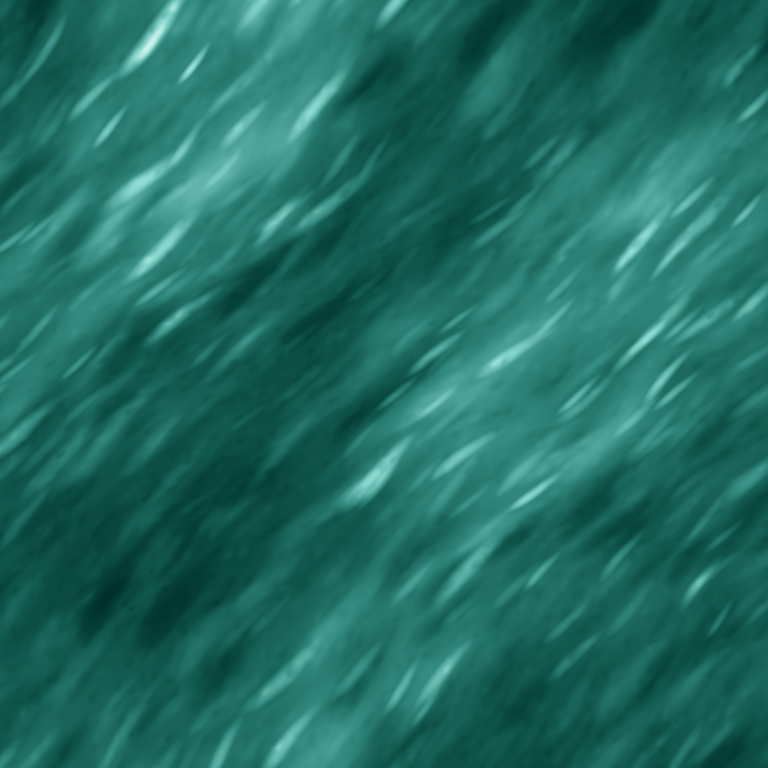
Give the GLSL for this texture, as a WebGL 1 fragment shader.

```glsl
precision highp float;
// Wind-swept teal water: bright diagonal streaks over broad bands of light and shade.
// Cellular layers of tapered strokes lie along a gently bent flow; layered sines
// set the broad tone, and a colour ramp turns the summed brightness into water.
uniform vec2 u_resolution;

const float FLOW_ANGLE = 0.80;

vec2 hash2(vec2 cell, float seed) {
  vec2 k = vec2(dot(cell, vec2(127.1, 311.7)), dot(cell, vec2(269.5, 183.3)));
  return fract(sin(k + seed * 17.3) * 43758.5453);
}

vec2 rotate(vec2 p, float angle) {
  float c = cos(angle), s = sin(angle);
  return vec2(c * p.x + s * p.y, c * p.y - s * p.x);
}

// Bends the flow so that strokes do not all run parallel.
vec2 bend(vec2 p) {
  float sway = 0.022 * sin(5.0 * p.x + 4.0 * p.y + 2.6)
             + 0.003 * sin(14.0 * p.x - 11.0 * p.y)
             + 0.002 * sin(37.0 * p.x + 29.0 * p.y + 1.0);
  return p + vec2(0.0, sway);
}

// Tapered stroke with a blunt tail and a long tip; d is in cell units.
// A crisp stroke has a full core and steep flanks.
float stroke(vec2 d, vec2 radius, float crisp) {
  float reach = d.x < 0.0 ? radius.x * 0.6 : radius.x;
  vec2 r = d / vec2(reach, radius.y);
  float body = max(1.0 - dot(r, r), 0.0);
  return mix(body * body, smoothstep(0.0, 0.9, body), crisp);
}

// Sum of scattered strokes. Strength runs from low to 1; a higher
// rarity leaves fewer strong strokes.
float streaks(vec2 p, vec2 cellSize, vec2 radius, float low, float rarity, float crisp, float seed) {
  vec2 g = p / cellSize;
  vec2 home = floor(g);
  float sum = 0.0;
  for (int j = -1; j <= 1; j++) {
    for (int i = -1; i <= 1; i++) {
      vec2 cell = home + vec2(float(i), float(j));
      vec2 traits = hash2(cell, seed + 5.0);
      vec2 d = g - cell - hash2(cell, seed);
      d.y += (traits.x - 0.5) * 0.8 * d.x;
      float size = mix(0.6, 1.0, fract(traits.x * 7.0));
      float strength = mix(low, 1.0, pow(traits.y, rarity));
      sum += strength * stroke(d, radius * size, crisp);
    }
  }
  return sum;
}

// Broad light and shade: bands across the flow, fading along it.
float broadTone(vec2 p) {
  float bands = cos(10.1 * (p.y + 0.2) + 0.5 * sin(4.0 * p.x));
  float fade = -cos(5.5 * (p.x - 0.32));
  float patches = sin(9.0 * p.x + 1.0) * sin(15.0 * p.y + 4.0 * p.x);
  return bands + 0.6 * fade + 0.4 * patches;
}

float rise(float low, float high, float t) {
  return clamp((t - low) / (high - low), 0.0, 1.0);
}

vec3 waterColour(float t) {
  vec3 c = mix(vec3(0.0, 0.19, 0.165), vec3(0.02, 0.25, 0.22), rise(0.13, 0.25, t));
  c = mix(c, vec3(0.07, 0.35, 0.31), rise(0.25, 0.35, t));
  c = mix(c, vec3(0.13, 0.44, 0.40), rise(0.35, 0.44, t));
  c = mix(c, vec3(0.20, 0.54, 0.50), rise(0.44, 0.54, t));
  c = mix(c, vec3(0.33, 0.66, 0.62), rise(0.54, 0.66, t));
  c = mix(c, vec3(0.53, 0.84, 0.81), rise(0.66, 0.84, t));
  return mix(c, vec3(0.86, 0.97, 0.95), rise(0.84, 1.05, t));
}

void main() {
  vec2 uv = gl_FragCoord.xy / min(u_resolution.x, u_resolution.y);
  vec2 flow = rotate(uv, FLOW_ANGLE);
  float tone = broadTone(flow);
  vec2 p = bend(flow);

  // Swells, from wide and soft to fine
  float light = 0.385 + 0.092 * tone + 0.016 * tone * tone;
  light += 0.14 * streaks(p, vec2(0.28, 0.095), vec2(0.95, 0.65), -1.0, 1.0, 0.0, 1.0);
  light += 0.12 * streaks(p, vec2(0.15, 0.048), vec2(0.95, 0.58), -1.0, 1.0, 0.2, 2.0);
  light += 0.05 * streaks(p, vec2(0.070, 0.024), vec2(0.95, 0.55), -1.0, 1.0, 0.2, 3.0);

  // Faint choppy grain that breaks up the smooth strokes
  float grain = streaks(p, vec2(0.022, 0.013), vec2(0.95, 0.70), -1.0, 1.0, 0.0, 9.0);
  light += 0.028 * grain;

  // Foam clumps and bright crests, strongest where the broad tone is light
  float exposure = 0.2 + 0.8 * smoothstep(-1.2, 1.2, tone);
  float clumps = streaks(p, vec2(0.19, 0.080), vec2(0.95, 0.50), 0.0, 3.0, 0.0, 7.0);
  float crests = streaks(p, vec2(0.13, 0.044), vec2(0.90, 0.34), 0.0, 3.5, 0.2, 4.0);
  float glints = streaks(p, vec2(0.09, 0.032), vec2(0.85, 0.32), 0.0, 4.0, 0.2, 6.0);
  light += exposure * (0.22 * clumps + (0.52 + 0.15 * grain) * crests + 0.34 * glints);

  gl_FragColor = vec4(waterColour(light), 1.0);
}
```
